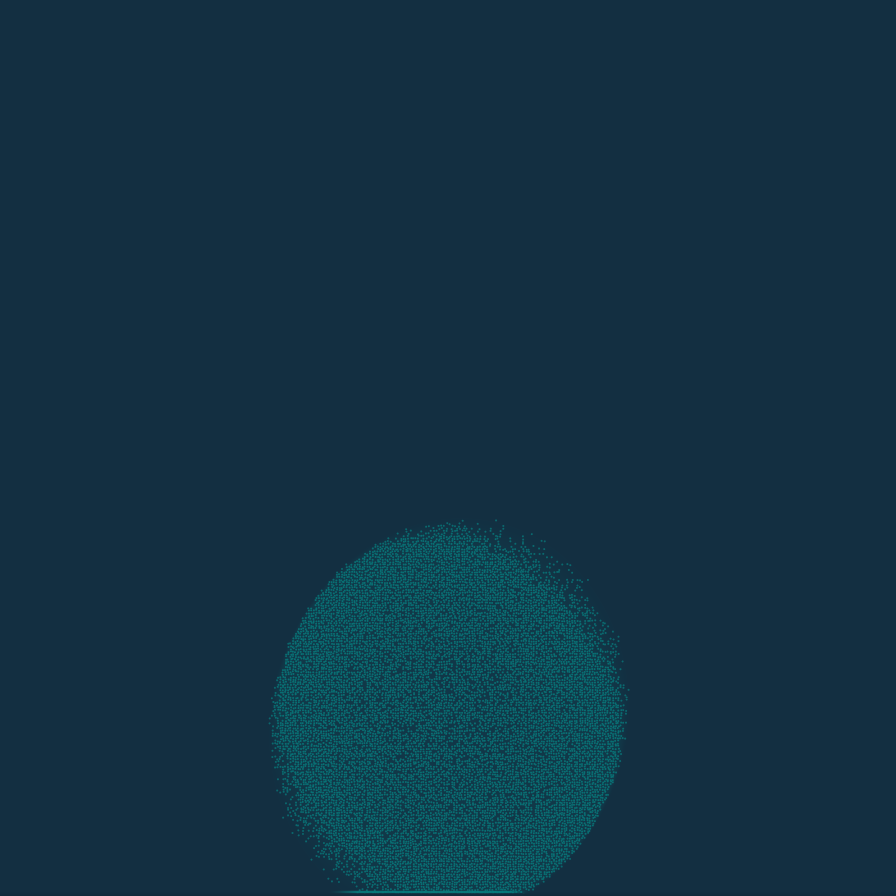
A Shadertoy shader for this background:

```glsl
const vec3 NAVY = vec3(0.073, 0.184, 0.255);
const vec3 TEAL = vec3(0.025, 0.485, 0.49);
const float CELLS = 350.0;

vec3 hash3(vec2 cell) {
    vec3 h = fract(vec3(cell.xyx) * vec3(0.1031, 0.1030, 0.0973));
    h += dot(h, h.yxz + 33.33);
    return fract((h.xxy + h.yzz) * h.zyx);
}

// Chance that a grain exists: a tilted ellipse, soft along its long axis
float grainDensity(vec2 p) {
    vec2 q = p - vec2(0.501, 0.196);
    float radius = 0.985 * sqrt(25.3 * q.x * q.x - 4.9 * q.x * q.y + 19.6 * q.y * q.y);
    float along = abs(dot(q, vec2(0.6, 0.8))) / max(length(q), 0.001);
    float softness = mix(0.02, 0.28, along * along * along);
    float body = 1.0 - smoothstep(1.0 - softness, 1.005, radius);
    return body * mix(0.82, 0.96, smoothstep(0.2, 0.95, radius));
}

// Cellular stipple: one jittered grain per cell
float stipple(vec2 p) {
    vec2 grid = p * CELLS;
    float pixel = CELLS / iResolution.y;
    float coverage = 0.0;
    for (int y = -1; y <= 1; y++) {
        for (int x = -1; x <= 1; x++) {
            vec2 cell = floor(grid) + vec2(x, y);
            vec3 rnd = hash3(cell + 17.0);
            vec2 center = cell + 0.5 + 0.6 * (rnd.xy - 0.5);
            float grain = clamp((0.37 - length(grid - center)) / pixel + 0.5, 0.0, 1.0);
            coverage = max(coverage, grain * step(rnd.z, grainDensity(center / CELLS) - 0.001));
        }
    }
    return coverage;
}

void mainImage(out vec4 fragColor, in vec2 fragCoord) {
    vec2 p = (fragCoord - vec2(0.5 * (iResolution.x - iResolution.y), 0.0)) / iResolution.y;
    float pixel = 1.0 / iResolution.y;

    // Grains over a faint even tint, ending just above the lower border
    float floorMask = smoothstep(-0.5 * pixel, 0.5 * pixel, p.y - 0.003);
    float fill = mix(0.48 * grainDensity(p), stipple(p), 0.72);
    vec3 color = mix(NAVY, TEAL, fill * floorMask);

    // Thin bright line where the ellipse is cut off
    float line = clamp((0.0013 - abs(p.y - 0.0045)) / pixel + 0.5, 0.0, 1.0);
    line *= smoothstep(0.365, 0.405, p.x) * (1.0 - smoothstep(0.565, 0.59, p.x));
    color = mix(color, TEAL, 0.9 * line);

    // Slight shade along the lower border
    color *= 1.0 - 0.08 * (1.0 - smoothstep(0.0, 0.005, p.y));
    fragColor = vec4(color, 1.0);
}
```
